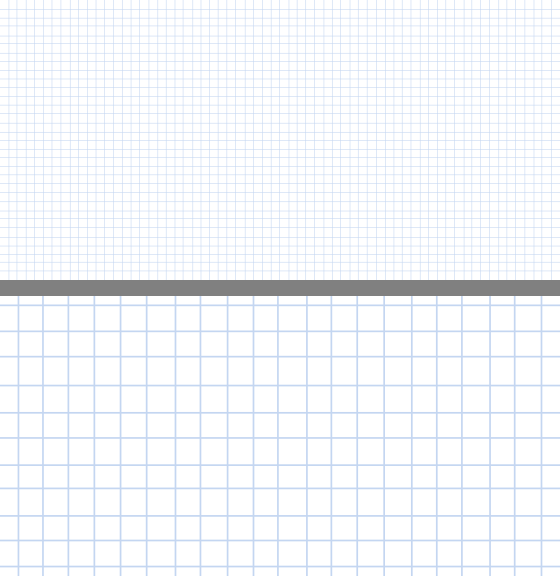
Top, the full canvas; bottom, a detail of the centre.
Write a Shadertoy shader that draws this pattern.

```glsl
// Squared notebook paper: thin pale blue rules on white, slightly uneven in spacing.

const vec2  GRID       = vec2(64.0, 32.0);    // cells across and down
const float LINE_WIDTH = 0.065;               // in cells
const vec2  JITTER     = vec2(0.06, 0.09);    // largest shift of a rule, in cells
const vec2  OFFSET     = vec2(-0.02, -0.05);  // common shift of all rules, in cells
const vec3  PAPER      = vec3(1.0);
const vec3  INK        = vec3(0.77, 0.84, 0.945);

float hash(float n) {
    n = fract(n * 0.1031);
    n *= n + 33.33;
    n *= n + n;
    return fract(n);
}

// Share of a pixel covered by the nearest rule along one axis
float ruleCoverage(float pos, float count, float jitter, float seed, float pixel) {
    float index = round(pos);
    float shift = jitter * (2.0 * hash(index + seed) - 1.0);
    float dist = pos - index - shift;

    // Exact overlap of the pixel's interval with the rule's interval
    float halfWidth = 0.5 * LINE_WIDTH;
    float upper = min(dist + 0.5 * pixel, halfWidth);
    float lower = max(dist - 0.5 * pixel, -halfWidth);
    float coverage = clamp((upper - lower) / pixel, 0.0, 1.0);

    // Leave the outer edges of the sheet unruled
    float inside = step(0.5, index) * step(index, count - 0.5);
    return coverage * inside;
}

void mainImage(out vec4 fragColor, in vec2 fragCoord) {
    vec2 pixel = GRID / iResolution.xy;
    vec2 cell = fragCoord * pixel - OFFSET;

    float vertical = ruleCoverage(cell.x, GRID.x, JITTER.x, 17.0, pixel.x);
    float horizontal = ruleCoverage(cell.y, GRID.y, JITTER.y, 131.0, pixel.y);

    // Union of both sets of rules
    float ink = 1.0 - (1.0 - vertical) * (1.0 - horizontal);
    fragColor = vec4(mix(PAPER, INK, ink), 1.0);
}
```
